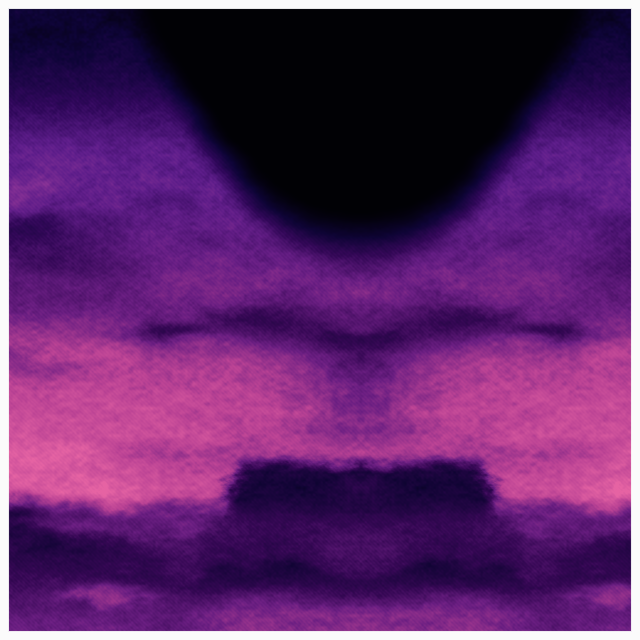
This texture is drawn by a WebGL 2 fragment shader. Its source:

```glsl
#version 300 es
precision highp float;
// A mirrored dusk sky in a thin white frame: a black vault over violet and pink clouds.
// A brightness field is built from vertical bands, soft cloud blobs and value noise,
// all folded about one vertical axis, then coloured by a five-step ramp.
uniform vec2 u_resolution;
out vec4 fragColor;

float hash(vec2 p) {
    return fract(sin(dot(p, vec2(127.1, 311.7))) * 43758.5453);
}

float noise(vec2 p) {
    vec2 i = floor(p), f = fract(p);
    f = f * f * (3.0 - 2.0 * f);
    return mix(mix(hash(i), hash(i + vec2(1, 0)), f.x),
               mix(hash(i + vec2(0, 1)), hash(i + vec2(1, 1)), f.x), f.y);
}

float fbm(vec2 p) {
    float sum = 0.0, amp = 0.5;
    for (int i = 0; i < 6; i++) {
        sum += amp * noise(p);
        p = mat2(1.7, 0.9, -0.9, 1.7) * p + 7.3;
        amp *= 0.52;
    }
    return sum;
}

// Soft elliptical puff
float puff(vec2 p, vec2 center, vec2 radius) {
    vec2 q = (p - center) / radius;
    return exp(-dot(q, q));
}

float fall(float high, float low, float y) {
    return 1.0 - smoothstep(low, high, y);
}

vec3 duskRamp(float t) {
    vec3 c = mix(vec3(0.004, 0.003, 0.018), vec3(0.06, 0.015, 0.20), clamp(t / 0.18, 0.0, 1.0));
    c = mix(c, vec3(0.21, 0.03, 0.33), clamp((t - 0.18) / 0.18, 0.0, 1.0));
    c = mix(c, vec3(0.42, 0.12, 0.51), clamp((t - 0.36) / 0.19, 0.0, 1.0));
    c = mix(c, vec3(0.73, 0.26, 0.58), clamp((t - 0.55) / 0.25, 0.0, 1.0));
    return mix(c, vec3(0.90, 0.39, 0.64), clamp((t - 0.80) / 0.22, 0.0, 1.0));
}

float skyBrightness(vec2 p) {
    // Warp the cloud edges, finer toward the ground
    vec2 seed = p * vec2(7.0, 13.0);
    float billow = fbm(seed + 3.0) - 0.5;
    float wisp = fbm(seed * 2.6 + 21.0) - 0.5;
    vec2 w = p + vec2(0.10 * wisp, 0.055 * billow + 0.035 * wisp);

    // Horizontal bands
    float t = 0.52 - 0.38 * smoothstep(0.74, 0.96, w.y);
    t += 0.27 * fall(0.53, 0.44, w.y) + 0.07 * fall(0.42, 0.28, w.y);
    t -= 0.46 * fall(0.245, 0.185, w.y);
    t += 0.25 * fall(0.075, 0.025, w.y) * (1.0 - 0.5 * smoothstep(0.18, 0.3, w.x));

    // Upper side clouds
    t += 0.07 * puff(w, vec2(0.50, 0.73), vec2(0.14, 0.05));
    t -= 0.20 * puff(w, vec2(0.53, 0.645), vec2(0.11, 0.035));
    t -= 0.12 * puff(w, vec2(0.44, 0.59), vec2(0.09, 0.03));
    t += 0.05 * puff(w, vec2(0.10, 0.565), vec2(0.20, 0.035));

    // Middle clouds and the stem below them
    t -= 0.36 * puff(w, vec2(0.0, 0.462), vec2(0.11, 0.038));
    t -= 0.24 * puff(w, vec2(0.15, 0.49), vec2(0.08, 0.045));
    t -= 0.32 * puff(w, vec2(0.29, 0.475), vec2(0.065, 0.032));
    t -= 0.30 * puff(w, vec2(0.0, 0.395), vec2(0.075, 0.05));
    t -= 0.17 * puff(w, vec2(0.0, 0.32), vec2(0.13, 0.035));
    t -= 0.17 * puff(w, vec2(0.50, 0.432), vec2(0.08, 0.018));
    t += 0.10 * puff(w, vec2(0.52, 0.27), vec2(0.14, 0.07));
    t -= 0.13 * puff(w, vec2(0.24, 0.285), vec2(0.10, 0.025));

    // Heavy dark slab and low strata
    float slab = fall(0.235, 0.18, w.x) * smoothstep(0.165, 0.215, w.y) * fall(0.282, 0.25, w.y);
    t = mix(t, 0.23, 0.95 * slab);
    t -= 0.28 * puff(w, vec2(0.56, 0.205), vec2(0.07, 0.025));
    t += 0.14 * puff(w, vec2(0.43, 0.175), vec2(0.08, 0.018));
    t += 0.12 * puff(w, vec2(0.28, 0.185), vec2(0.07, 0.020));
    t -= 0.13 * puff(w, vec2(0.50, 0.138), vec2(0.19, 0.027));
    t -= 0.10 * puff(w, vec2(0.15, 0.088), vec2(0.27, 0.020));
    t += 0.27 * puff(w, vec2(0.41, 0.067), vec2(0.08, 0.015));

    // Cloud mottling and grain
    float pink = smoothstep(0.4, 0.75, t);
    t += 0.16 * billow + 0.14 * wisp;
    t += (0.04 + 0.06 * pink) * (noise(p * vec2(100.0, 160.0)) - 0.5);
    t += 0.05 * (noise(p * 260.0) - 0.5);

    // Parabolic black vault
    float depth = p.y - 0.63 - 3.0 * p.x * p.x + 0.04 * billow;
    return max(t, 0.0) * (1.0 - smoothstep(-0.085, 0.045, depth));
}

void main() {
    vec2 uv = gl_FragCoord.xy / u_resolution;
    vec2 folded = vec2(abs(uv.x - 0.564), uv.y);
    float t = skyBrightness(folded);

    // Faint diagonal weave
    t += 0.012 * sin((uv.x + uv.y) * 1000.0) * smoothstep(0.1, 0.4, t);
    vec3 color = duskRamp(t);
    color *= mix(vec3(1.0), vec3(0.88, 0.97, 1.07), smoothstep(0.5, 0.75, uv.y));

    // White frame
    vec2 edge = abs(uv - 0.5) - 0.486;
    float pixel = 1.0 / min(u_resolution.x, u_resolution.y);
    float frame = smoothstep(-0.7 * pixel, 0.7 * pixel, max(edge.x, edge.y));
    fragColor = vec4(mix(color, vec3(0.985), frame), 1.0);
}
```
